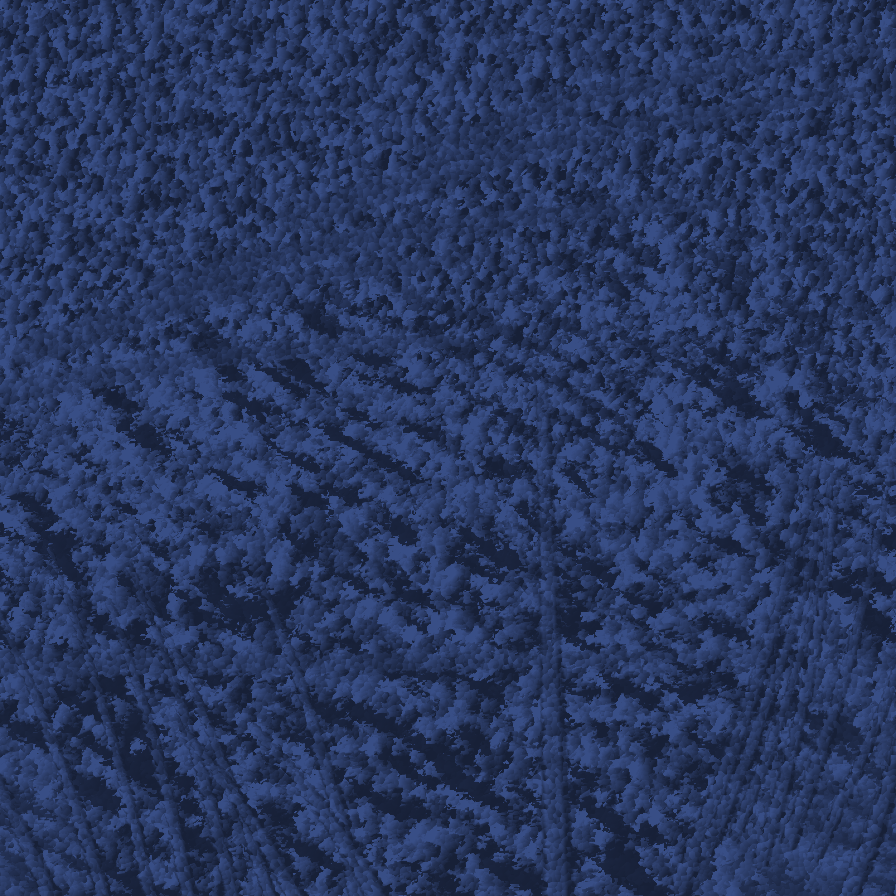
This texture is drawn by a Shadertoy shader. Its source:

```glsl
#define FINE_GRAIN vec2(88.0, 150.0)
#define MID_GRAIN vec2(50.0, 88.0)
#define STREAK_GRAIN vec2(15.0, 66.0)
#define JAG_SCALE 185.0
#define JAG_AMOUNT 0.011
#define FACET_SHARPNESS 20.0
#define CONTRAST 1.15
#define BLADE_WIDTH 0.009
#define SHADE_COLOR vec3(0.09, 0.125, 0.215)
#define LIT_COLOR vec3(0.22, 0.305, 0.525)

vec3 hash3(vec2 cell) {
    vec3 q = vec3(dot(cell, vec2(127.1, 311.7)),
                  dot(cell, vec2(269.5, 183.3)),
                  dot(cell, vec2(419.2, 371.9)));
    return fract(sin(q) * 43758.545);
}

// Coordinates along and across a direction
vec2 turn(vec2 p, float angle) {
    float c = cos(angle), s = sin(angle);
    return vec2(c * p.x + s * p.y, c * p.y - s * p.x);
}

// Cellular noise: tilted facets of random tone with soft borders
float facets(vec2 p, float seed) {
    vec2 cell = floor(p), f = p - cell;
    float total = 0.0, weights = 0.0;
    for (int y = -1; y <= 1; y++)
    for (int x = -1; x <= 1; x++) {
        vec2 g = vec2(x, y);
        vec3 h = hash3(cell + g + seed * 17.0);
        vec2 r = g + h.xy - f;
        float w = exp(-FACET_SHARPNESS * dot(r, r));
        total += w * (h.z + dot(r, vec2(0.3, -0.3)));
        weights += w;
    }
    return total / weights;
}

// Tapered, bent blade: x = coverage, y = position across, z = position along
vec3 blade(vec2 p, vec2 root, vec2 reach, float width, float bend) {
    float t = clamp(dot(p - root, reach) / dot(reach, reach), 0.0, 1.0);
    vec2 side = normalize(vec2(reach.y, -reach.x));
    vec2 q = p - root - reach * t - side * bend * 4.0 * t * (1.0 - t);
    q /= width * (1.0 - 0.6 * t);
    return vec3(1.0 - smoothstep(1.3, 1.7, length(q)), dot(q, side), t);
}

// Lit on the left, dark along the right edge
float paintBlade(float tone, vec3 b, float grain, float opacity) {
    float profile = mix(0.75, 0.5, smoothstep(-0.9, 0.2, b.y));
    profile = mix(profile, 0.04, smoothstep(0.5, 1.0, b.y));
    profile = mix(profile, 0.2, 1.0 - smoothstep(-1.4, -1.0, b.y));
    profile += 0.6 * (grain - 0.5);
    return mix(tone, profile, b.x * opacity * (1.0 - 0.5 * b.z));
}

void mainImage(out vec4 fragColor, in vec2 fragCoord) {
    vec2 p = fragCoord / iResolution.y;

    // Jagged offsets and slow undulation
    float grain = facets(p * JAG_SCALE, 3.0);
    vec2 jag = JAG_AMOUNT * (vec2(grain, facets(p * JAG_SCALE, 7.0)) - 0.5);
    float sway = sin(p.x * 9.0 + 2.0 * sin(p.y * 7.0)) * sin(p.y * 11.0 + p.x * 4.0);
    vec2 q = p + vec2(0.0, 0.012 * sway);
    float depth = 1.0 - p.y + 0.1 * sway;

    // Grain grows coarser towards the bottom, mingling by patches
    float fine = facets(turn(q + jag * 0.5, 0.95) * FINE_GRAIN, 1.0);
    float mid = facets(turn(q + jag * 0.7, 0.8) * MID_GRAIN, 2.0);
    float streak = facets(turn(q + jag * 0.8, -0.62) * STREAK_GRAIN, 5.0);
    float coarse = smoothstep(0.42, 0.5, depth + 0.3 * (mid - 0.5));
    float band = smoothstep(0.22, 0.5, depth);
    float tone = 0.9 * (mix(fine, mid, coarse) - 0.5);
    tone += 0.4 * (grain - 0.5) + 0.45 * band * (streak - 0.5);
    tone = 0.53 + tone * CONTRAST;

    // Deep diagonal gaps, broken by single grains
    float gap = 1.0 - smoothstep(0.2, 0.27, streak + 0.2 * (mid - 0.5));
    tone = mix(tone, 0.03, 0.9 * band * gap);

    // Smooth bright ground in the lower corners
    float corner = min(distance(p, vec2(1.0, 0.0)), distance(p, vec2(0.0, 0.05)) + 0.1);
    float ground = 0.66 + 0.4 * (streak - 0.5) + 0.3 * (grain - 0.5);
    tone = mix(tone, ground, 0.65 * (1.0 - smoothstep(0.1, 0.27, corner)));

    // Faint arching stems
    for (int i = 0; i < 5; i++) {
        float k = float(i);
        vec3 h = hash3(vec2(k, 51.0));
        vec3 b = blade(p + jag * 0.4, vec2(0.15 * k - 0.12, 0.53 + 0.075 * k),
                       vec2(0.45 + 0.2 * h.x, 0.06 + 0.09 * h.y), 0.011, -0.02);
        tone = mix(tone, 0.5 + 0.5 * (grain - 0.5), 0.7 * b.x);
    }
    vec3 fallen = blade(p + jag * 0.4, vec2(-0.02, 0.26), vec2(0.85, 0.01), 0.01, 0.005);
    tone = mix(tone, 0.5 + 0.6 * (grain - 0.5), 0.7 * fallen.x);

    // Left blades lean left, right blades lean right
    for (int i = 0; i < 9; i++) {
        float k = float(i);
        vec3 h = hash3(vec2(k, 23.0));
        float width = BLADE_WIDTH * (0.6 + 0.6 * h.z);
        vec3 left = blade(p + jag * 0.35, vec2(0.06 + 0.047 * k + 0.02 * h.x, -0.03),
                          vec2(-0.09 - 0.09 * h.y, 0.2 + 0.22 * h.x), width, 0.01);
        vec3 right = blade(p + jag * 0.35, vec2(0.76 + 0.03 * k, -0.03 + 0.1 * h.x),
                           vec2(0.08 + 0.1 * h.y, 0.35 + 0.25 * h.z), width, 0.012);
        tone = paintBlade(tone, left, grain, 0.85);
        tone = paintBlade(tone, right, grain, 0.85);
    }

    // Upright stalk
    vec3 stalk = blade(p + jag * 0.25, vec2(0.625, -0.03), vec2(-0.02, 0.6), 0.012, 0.0);
    tone = paintBlade(tone, stalk, grain, 0.95);

    fragColor = vec4(mix(SHADE_COLOR, LIT_COLOR, clamp(tone, 0.0, 1.0)), 1.0);
}
```
